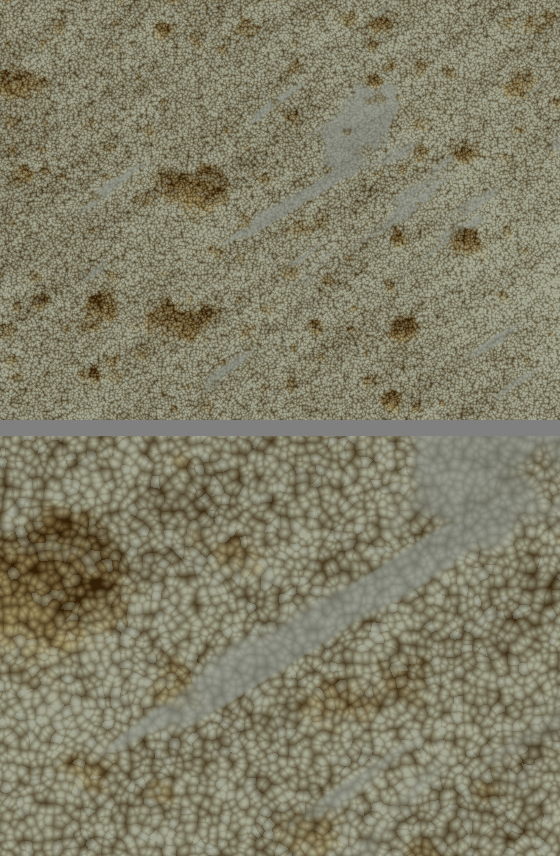
Top: the whole. Bottom: its middle third, enlarged.
A Shadertoy shader for this texture:

```glsl
// Weathered sandy wall: fine ochre grains, shadowed pits and pale diagonal scrapes.
#define GRAIN_DENSITY 150.0
#define CLUMP_DENSITY 46.0
#define GRAIN_CONTRAST 0.95
#define BASE_TONE 0.74
#define PIT_SIZE 0.17
#define PIT_SHARE 0.42
#define PIT_DEPTH 0.62
#define SCRAPE_ANGLE 0.6
#define SCRAPE_LEVEL 0.48
#define SHADOW_BROWN vec3(0.24, 0.18, 0.08)
#define SAND_LIGHT vec3(0.60, 0.60, 0.51)
#define CHALK_GREY vec3(0.57, 0.59, 0.55)

vec2 hash2(vec2 p) {
    vec3 q = fract(p.xyx * vec3(0.1031, 0.1030, 0.0973));
    q += dot(q, q.yzx + 33.33);
    return fract((q.xx + q.yz) * q.zy);
}

// Layered, mutually bent sines; roughly -1 to 1
float waves(vec2 p) {
    float sum = 0.0, amp = 0.5;
    for (int i = 0; i < 4; i++) {
        float a = sin(p.x + 1.3 * sin(p.y * 0.8 + 2.0 * sum));
        float b = sin(p.y * 1.1 + 1.3 * sin(p.x * 0.9 + 1.0));
        sum += amp * 0.5 * (a + b);
        p = mat2(1.2, 1.4, -1.4, 1.2) * p + vec2(3.1, 1.7);
        amp *= 0.6;
    }
    return sum;
}

// Cellular noise: x = distance to the nearest grain, y = random value of that grain
vec2 cells(vec2 p) {
    vec2 base = floor(p), nearest = vec2(9.0, 0.0);
    for (int y = -1; y <= 1; y++)
    for (int x = -1; x <= 1; x++) {
        vec2 id = base + vec2(x, y);
        vec2 h = hash2(id);
        float d = length(id + h - p);
        if (d < nearest.x) nearest = vec2(d, hash2(id + 71.0).x);
    }
    return nearest;
}

// Scattered hollows: x = depth, y = shading, dark under the upper rim
vec2 pits(vec2 p, float share) {
    vec2 base = floor(p), result = vec2(0.0);
    float ragged = 0.55 * waves(p * 9.0);
    for (int y = -1; y <= 1; y++)
    for (int x = -1; x <= 1; x++) {
        vec2 id = base + vec2(x, y);
        vec2 kind = hash2(id + 17.0);
        float radius = mix(0.14, 0.42, kind.y * kind.y);
        vec2 d = (p - id - 0.2 - 0.6 * hash2(id + 5.0)) / radius;
        d.x *= mix(0.65, 1.2, hash2(id + 29.0).x);
        float depth = 1.0 - smoothstep(0.35, 1.1, length(d) + ragged);
        depth *= step(kind.x, share);
        float shade = -depth * (0.6 + 0.75 * d.y);
        result = vec2(max(result.x, depth), result.y + shade);
    }
    return result;
}

void mainImage(out vec4 fragColor, in vec2 fragCoord) {
    vec2 p = fragCoord / iResolution.y;
    float side = fragCoord.x / iResolution.x;
    float c = cos(SCRAPE_ANGLE), s = sin(SCRAPE_ANGLE);
    vec2 along = vec2(c * p.x + s * p.y, c * p.y - s * p.x);

    // Grains and clumps
    vec2 bent = p + 0.003 * vec2(waves(p * 70.0), waves(p.yx * 70.0 + 9.0));
    vec2 grain = cells(bent * GRAIN_DENSITY);
    vec2 clump = cells(bent * CLUMP_DENSITY + 31.0);
    float relief = GRAIN_CONTRAST * (0.45 - grain.x) + 0.24 * (grain.y - 0.5);
    relief += 0.34 * (0.45 - clump.x);

    // Large and small hollows, denser on the rough left side
    float share = PIT_SHARE * (1.25 - 0.5 * side);
    vec2 large = pits(p / PIT_SIZE + 13.0, share);
    vec2 small = pits(p / (0.36 * PIT_SIZE) + 47.0, share * 0.8);
    float hollow = max(large.x, 0.6 * small.x);

    // Thin scrapes plus one broad chalky patch
    float streak = waves(along * vec2(7.0, 45.0)) + 0.7 * waves(p * 6.0 + 4.0);
    float scrape = smoothstep(SCRAPE_LEVEL, SCRAPE_LEVEL + 0.3, streak + 0.2 * (side - 0.5));
    vec2 fromPatch = (along - vec2(1.10, 0.085)) / vec2(0.13, 0.075);
    float patchEdge = length(fromPatch) + 0.7 * waves(p * 28.0);
    scrape = max(scrape, 1.0 - smoothstep(0.7, 1.1, patchEdge));
    scrape *= 1.0 - 0.8 * hollow;

    // Tone from all layers
    float tone = BASE_TONE + relief * (1.0 - 0.45 * scrape);
    tone += 0.17 * waves(along * vec2(9.0, 50.0) + 2.0) + 0.10 * waves(p * 5.0);
    tone += PIT_DEPTH * (large.y + 0.5 * small.y) + 0.12 * (side - 0.5);
    tone = clamp(tone, -0.12, 1.14);

    // Colour: warm hollows, cool scrapes and stray grey grains
    vec3 color = mix(SHADOW_BROWN, SAND_LIGHT, tone);
    color *= mix(vec3(1.0), vec3(1.04, 0.95, 0.76), hollow);
    float chalk = max(0.75 * scrape, 0.35 * smoothstep(0.75, 0.95, grain.y));
    color = mix(color, CHALK_GREY * (0.68 + 0.36 * tone), chalk);
    fragColor = vec4(color, 1.0);
}
```
